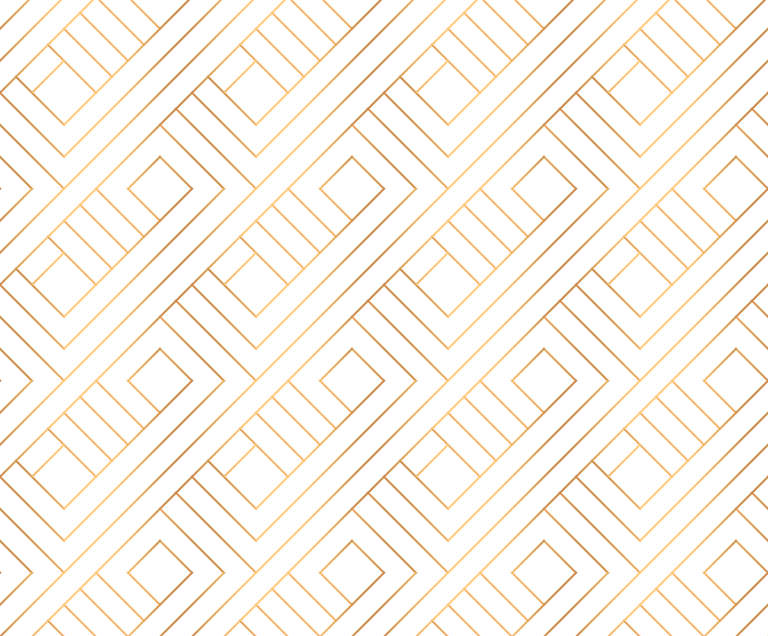
Write a Shadertoy shader that draws this pattern.

```glsl
const float TAU = 6.2831853;
const float UNITS_ACROSS = 48.0;   // four repeats of twelve units
const float STRIP = 12.0;          // spacing of the diagonal strips
const float PERIOD = 24.0;         // repeat length along a strip
const float LINE_WIDTH = 0.12;

const vec3 PAPER = vec3(1.0);
const vec3 GOLD = vec3(1.0, 0.79, 0.46);
const vec3 APRICOT = vec3(0.98, 0.70, 0.40);
const vec3 BRONZE = vec3(0.79, 0.50, 0.23);

// Distance to an axis-aligned stroke, repeating along the strip
float stroke(vec2 p, vec2 centre, vec2 halfSize) {
    vec2 q = p - centre;
    q.y = mod(q.y + 0.5 * PERIOD, PERIOD) - 0.5 * PERIOD;
    q = abs(q) - halfSize;
    return max(max(q.x, q.y), 0.0);
}

// Stroke running along the strip
float along(vec2 p, float across, float middle, float halfLength) {
    return stroke(p, vec2(across, middle), vec2(0.0, halfLength));
}

// Stroke running across the strip
float crossing(vec2 p, float position, float middle, float halfLength) {
    return stroke(p, vec2(middle, position), vec2(halfLength, 0.0));
}

// Fold diagonal coordinates into one strip; each strip is staggered
vec2 foldStrip(vec2 diagonal) {
    float index = floor(diagonal.x / STRIP + 0.5);
    return diagonal - STRIP * index;
}

float risingLines(vec2 p) {
    float dist = min(abs(p.x + 4.0), abs(abs(p.x) - 6.0));
    dist = min(dist, along(p, 2.0, 18.0, 8.0));
    dist = min(dist, along(p, 4.0, 18.0, 10.0));
    // Upper edges of the two diamonds
    dist = min(dist, along(p, -2.0, 0.0, 2.0));
    return min(dist, along(p, -2.0, 12.0, 2.0));
}

float fallingLines(vec2 p) {
    // Sides of the free diamond
    float dist = min(crossing(p, -2.0, 0.0, 2.0), crossing(p, 2.0, 0.0, 2.0));
    // Nested corners
    dist = min(dist, crossing(p, 4.0, 0.0, 4.0));
    dist = min(dist, crossing(p, 6.0, 1.0, 5.0));
    dist = min(dist, crossing(p, 8.0, 0.0, 4.0));
    // Attached diamond and its ladder
    dist = min(dist, crossing(p, 10.0, -1.0, 3.0));
    for (int i = 0; i < 4; i++) {
        dist = min(dist, crossing(p, 14.0 + 2.0 * float(i), -1.0, 3.0));
    }
    return dist;
}

float lineCoverage(float diagonalDist, float pixel) {
    float dist = diagonalDist * inversesqrt(2.0) - 0.5 * LINE_WIDTH;
    return 1.0 - smoothstep(-0.7 * pixel, 0.7 * pixel, dist);
}

// Bronze shadow sweeping across each repeat
float foilShade(float x, float darkest) {
    float wave = 0.5 + 0.5 * cos(TAU * (x - darkest) / STRIP);
    return wave * wave;
}

void mainImage(out vec4 fragColor, in vec2 fragCoord) {
    float pixel = UNITS_ACROSS / iResolution.x;
    vec2 position = vec2(fragCoord.x, iResolution.y - fragCoord.y) * pixel;
    position -= vec2(10.0, 11.8);

    vec2 diagonal = vec2(position.x + position.y, position.x - position.y);
    vec2 p = foldStrip(diagonal);

    vec3 risingColor = mix(GOLD, BRONZE, foilShade(position.x, 1.2));
    vec3 fallingColor = mix(APRICOT, BRONZE, 0.9 * foilShade(position.x, 2.8));

    vec3 color = mix(PAPER, fallingColor, lineCoverage(fallingLines(p), pixel));
    color = mix(color, risingColor, lineCoverage(risingLines(p), pixel));
    fragColor = vec4(color, 1.0);
}
```
